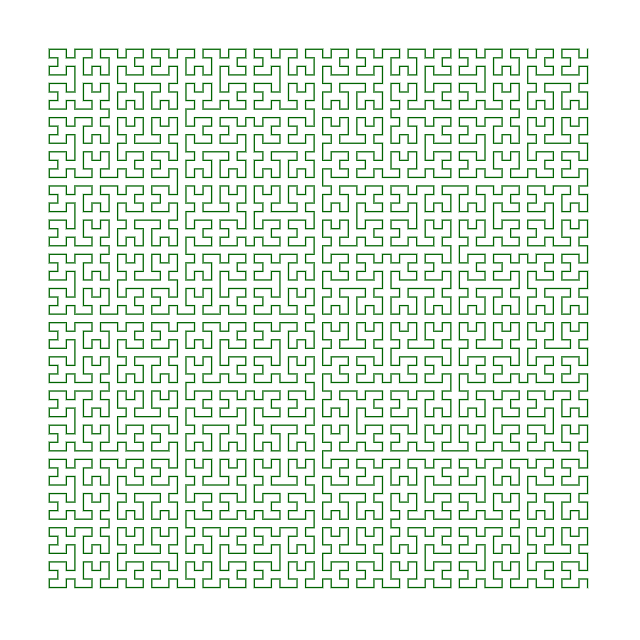
This pattern is drawn by a WebGL 2 fragment shader. Its source:

```glsl
#version 300 es
precision highp float;

#define GRID 64
#define CELL 0.01335
#define LINE_WIDTH 0.0020
#define CURVE_CENTER vec2(0.4975, 0.5025)
#define PAPER vec3(1.0)
#define INK vec3(0.0, 0.392, 0.0)

uniform vec2 u_resolution;
out vec4 fragColor;

// Position of a cell along the Hilbert curve; both ends lie on the right side
int hilbertIndex(ivec2 cell) {
  ivec2 p = ivec2(cell.y, GRID - 1 - cell.x);
  int index = 0;
  for (int s = GRID / 2; s > 0; s /= 2) {
    int right = (p.x & s) != 0 ? 1 : 0;
    int upper = (p.y & s) != 0 ? 1 : 0;
    index += s * s * ((3 * right) ^ upper);
    if (upper == 0) {
      if (right == 1) p = GRID - 1 - p;
      p = p.yx;
    }
  }
  return index;
}

bool insideGrid(ivec2 cell) {
  return all(greaterThanEqual(cell, ivec2(0))) && all(lessThan(cell, ivec2(GRID)));
}

// Square-norm distance to the half segment from the cell center along dir
float armDistance(vec2 q, vec2 dir) {
  vec2 d = abs(q - dir * clamp(dot(q, dir), 0.0, 0.5));
  return max(d.x, d.y);
}

// Distance to the curve, in cells
float curveDistance(vec2 p) {
  ivec2 cell = clamp(ivec2(floor(p)), ivec2(0), ivec2(GRID - 1));
  vec2 q = p - vec2(cell) - 0.5;
  int index = hilbertIndex(cell);
  float dist = 1e3;
  ivec2 dir = ivec2(1, 0);
  for (int i = 0; i < 4; i++) {
    ivec2 neighbor = cell + dir;
    if (insideGrid(neighbor) && abs(hilbertIndex(neighbor) - index) == 1)
      dist = min(dist, armDistance(q, vec2(dir)));
    dir = ivec2(-dir.y, dir.x);
  }
  return dist;
}

void main() {
  float side = min(u_resolution.x, u_resolution.y);
  vec2 uv = (gl_FragCoord.xy - 0.5 * u_resolution) / side + 0.5;
  vec2 p = (uv - CURVE_CENTER) / CELL + 0.5 * float(GRID);

  // Share of the pixel covered by the stroke
  float pixel = 1.0 / (side * CELL);
  float width = LINE_WIDTH / CELL;
  float reach = 0.5 * (width + pixel) - curveDistance(p);
  float coverage = clamp(reach, 0.0, min(pixel, width)) / pixel;

  fragColor = vec4(mix(PAPER, INK, coverage), 1.0);
}
```
